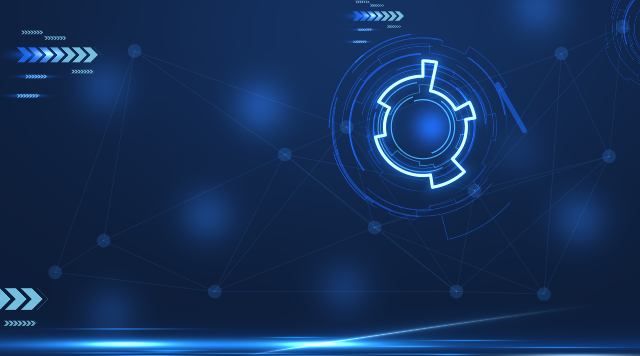
Write a Shadertoy shader that draws this background.

```glsl
// Dark blue tech backdrop: glowing dial, node web, chevron rows and a bright horizon.
const float TAU = 6.28318;

float hash(float n) { return fract(sin(n * 127.1 + 3.7) * 4375.85); }

float stroke(float d, float w) { return clamp((w - d) * iResolution.y + 0.5, 0.0, 1.0); }

float blob(vec2 q, float w, float h) { q /= vec2(w, h); return exp(-dot(q, q)); }

float segment(vec2 p, vec2 a, vec2 b) {
  b -= a;
  p -= a;
  return length(p - b * clamp(dot(p, b) / dot(b, b), 0.0, 1.0));
}

// Angles are in turns, counter-clockwise from the right
float arc(vec2 q, float r, float start, float span) {
  float a = fract(atan(q.y, q.x) / TAU - start);
  return length(vec2(length(q) - r, max(0.0, a - span) * TAU * r));
}

// Closed outline whose radius jumps from sector to sector
float steppedRing(vec2 q, float base, float rise, float n) {
  float r = length(q), t = (atan(q.y, q.x) / TAU + 0.5) * n;
  float f = fract(t) - 0.5, cell = floor(t);
  float here = base + rise * floor(3.0 * hash(mod(cell, n) + n)) * 0.5;
  float next = base + rise * floor(3.0 * hash(mod(cell + sign(f), n) + n)) * 0.5;
  float beyond = max(0.0, max(min(here, next) - r, r - max(here, next)));
  return min(abs(r - here), length(vec2((0.5 - abs(f)) / n * TAU * r, beyond)));
}

// Thin blue machinery around a dial
vec3 dialRings(vec2 q, float seed) {
  vec3 light = vec3(0);
  for (float i = seed; i < seed + 28.0; i++) {
    float w = mix(0.0005, 0.0025, pow(hash(i + 70.0), 4.0));
    float d = arc(q, mix(0.1, 0.265, hash(i)), hash(i + 30.0), 0.06 + 0.3 * hash(i + 50.0));
    light += vec3(0.02, 0.16, 0.48) * stroke(d, w);
  }
  for (float i = 0.0; i < 4.0; i++) {
    float gaps = smoothstep(-0.4, 0.4, sin(atan(q.y, q.x) * 2.0 + i * 2.1));
    light += vec3(0.01, 0.13, 0.42) * gaps * stroke(steppedRing(q, 0.155 + 0.027 * i, 0.025, 15.0 + 2.0 * i), 0.0006);
  }
  return light;
}

vec3 mainDial(vec2 q) {
  vec3 light = dialRings(q, 5.0), blue = vec3(0.02, 0.17, 0.45), cyan = vec3(0.2, 0.53, 0.68);
  // Bright notched outline: start angle and radius of each step
  vec2 notch[9] = vec2[9](vec2(0.217, 0.186), vec2(0.25, 0.143), vec2(0.417, 0.108),
    vec2(0.533, 0.136), vec2(0.775, 0.171), vec2(0.869, 0.122), vec2(1.028, 0.148),
    vec2(1.078, 0.104), vec2(1.217, 0.186));
  float d = 1.0;
  for (int i = 0; i < 8; i++) {
    vec2 a = notch[i], b = notch[i + 1], dir = vec2(cos(b.x * TAU), sin(b.x * TAU));
    d = min(d, min(arc(q, a.y, a.x, b.x - a.x), segment(q, dir * a.y, dir * b.y)));
  }
  light += vec3(0.02, 0.2, 0.42) * exp(-d * 65.0);
  // Lens and inner rings
  light += vec3(0.05, 0.24, 0.6) * blob(q - vec2(0.025, 0), 0.05, 0.05);
  light += cyan * stroke(arc(q, 0.089, 0.3, 0.85), 0.0015);
  light += cyan * stroke(arc(q, 0.077, 0.8, 0.5), 0.0016);
  light += cyan * 0.7 * stroke(steppedRing(q, 0.097, 0.022, 17.0), 0.0008);
  light += cyan * 0.8 * stroke(arc(q, 0.126, 0.27, 0.55), 0.0015);
  // Outer arcs and the heavy right-hand blade
  light += blue * stroke(arc(q, 0.263, 0.36, 0.14), 0.0014);
  light += blue * stroke(arc(q, 0.25, 0.54, 0.35), 0.0008);
  light += blue * stroke(arc(q, 0.323, 0.786, 0.1), 0.0008);
  light += blue * stroke(segment(q, vec2(0.053, -0.25), vec2(0.07, -0.316)), 0.0008);
  light += blue * 0.8 * stroke(segment(q, vec2(0.21, 0.12), vec2(0.285, -0.01)), 0.007);
  return mix(light, vec3(0.78, 0.95, 0.98), stroke(d, 0.0042));
}

// Seven right-pointing chevrons of half height h
float chevrons(vec2 q, float pitch, float h, float scale) {
  float u = q.x - h + abs(q.y);
  float d = max((abs(fract(u / pitch) - 0.34) - 0.34) * pitch, abs(q.y) - h);
  return stroke(max(d, max(-u, u - 7.0 * pitch)) * scale, 0.0);
}

void chevronGroup(inout vec3 col, vec2 q, float scale) {
  q /= scale;
  vec2 small[5] = vec2[5](vec2(0.012, 0.063), vec2(0.077, 0.047), vec2(0.153, -0.047),
    vec2(0.023, -0.061), vec2(0, -0.115));
  vec3 pale = vec3(0.46, 0.75, 0.87);
  vec3 tint = mix(vec3(0.1, 0.38, 0.88), pale, smoothstep(0.02, 0.17, q.x));
  tint += 0.5 * blob(q - vec2(0.085, 0.003), 0.035, 0.009);
  col += vec3(0.02, 0.2, 0.55) * blob(q - vec2(0.05, 0), 0.055, 0.012);
  col = mix(col, tint, chevrons(q, 0.031, 0.021, scale));
  for (int i = 0; i < 5; i++) {
    vec2 s = q - small[i];
    if (i > 2) col += vec3(0.02, 0.28, 0.75) * blob(s - vec2(0.03, 0), 0.04, 0.004);
    col = mix(col, pale, 0.8 * chevrons(s, 0.0085, 0.005, scale));
  }
}

void mainImage(out vec4 fragColor, in vec2 fragCoord) {
  vec2 p = fragCoord / iResolution.y;
  vec3 col = mix(vec3(0.05, 0.11, 0.215), vec3(0.08, 0.195, 0.385), blob(p - vec2(1.05, 0.92), 0.85, 0.55));

  // Soft lamps
  vec3 lamp[8] = vec3[8](vec3(0.732, 0.7, 1), vec3(0.293, 0.756, 0.7), vec3(0.582, 0.394, 0.8),
    vec3(0.967, 0.19, 0.6), vec3(1.627, 0.385, 0.8), vec3(1.51, 0.98, 0.8), vec3(0.312, 0.12, 0.6),
    vec3(1.455, 0.577, 0.3));
  for (int i = 0; i < 8; i++)
    col += vec3(0.05, 0.15, 0.3) * lamp[i].z * blob(p - lamp[i].xy, 0.075, 0.075);

  // Node web
  vec2 node[13] = vec2[13](vec2(0.378, 0.857), vec2(0.8, 0.566), vec2(0.291, 0.324), vec2(0.155, 0.235),
    vec2(0.603, 0.181), vec2(1.052, 0.361), vec2(1.282, 0.181), vec2(1.528, 0.174), vec2(1.577, 0.85),
    vec2(1.711, 0.561), vec2(0.974, 0.643), vec2(1.333, 0.465), vec2(1.749, 0.925));
  for (int i = 0; i < 13; i++) {
    col += vec3(0.03, 0.08, 0.14) * stroke(distance(p, node[i]), 0.019);
    for (int j = 0; j < i; j++)
      if (distance(node[i], node[j]) < 0.7)
        col += vec3(0.025, 0.06, 0.1) * stroke(segment(p, node[i], node[j]), 0.0008);
  }

  // Dials and chevrons
  col += mainDial(p - vec2(1.188, 0.643)) + dialRings((p - vec2(1.88, 0.92)) / 0.72, 41.0);
  chevronGroup(col, p - vec2(0.047, 0.846), 1.0);
  chevronGroup(col, p - vec2(0.991, 0.955), 0.63);
  chevronGroup(col, p - vec2(-0.211, 0.16), 1.45);

  // Horizon band, flares and streaks
  col += vec3(0.02, 0.18, 0.42) * exp(-abs(p.y - 0.03) / 0.022) * (0.55 + 0.45 * blob(p - vec2(0.4, 0), 0.7, 0.7));
  for (float i = 0.0; i < 14.0; i++) {
    vec2 f = p - vec2(0.352 + 0.55 * i, 0.033);
    col += vec3(0.1, 0.45, 0.65) * blob(f, 0.26, 0.014) + vec3(0.7, 0.75, 0.6) * blob(f, 0.1, 0.006);
    vec2 at = vec2(1.8 * hash(i), 0.1 * hash(i + 40.0) * hash(i + 60.0));
    col += vec3(0.06, 0.3, 0.5) * blob(p - at, 0.05 + 0.12 * hash(i + 80.0), 0.002);
    if (i > 1.0) col -= vec3(0.1, 0.45, 0.65) * blob(f, 0.26, 0.014) + vec3(0.7, 0.75, 0.6) * blob(f, 0.1, 0.006);
  }
  col += vec3(0.45, 0.65, 0.7) * blob(p - vec2(1.62, 0), 0.17, 0.006);

  // Rising beam
  float t = p.x - 0.68, rise = abs(p.y - 0.157 * t + 0.012 * t * t);
  float fade = smoothstep(-0.02, 0.2, t) * smoothstep(1.03, 0.15, t);
  col += fade * (vec3(0.5, 0.65, 0.65) * exp(-rise / 0.0025) + vec3(0.03, 0.16, 0.3) * exp(-rise / 0.014));
  fragColor = vec4(clamp(col, 0.0, 1.0), 1.0);
}
```
